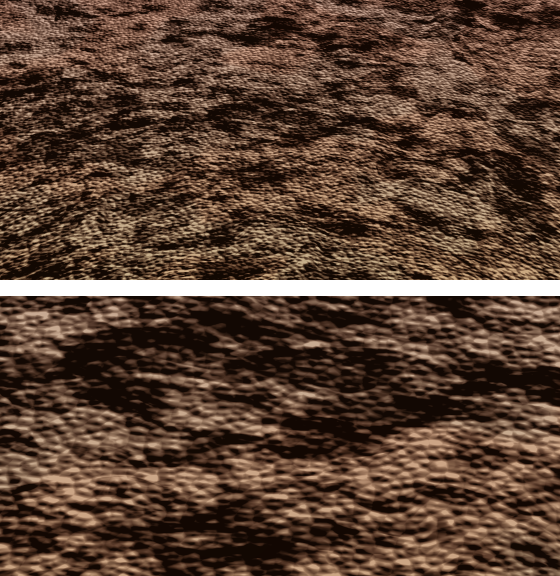
Top: the whole. Bottom: its middle third, enlarged.
Reproduce this texture procedurally as a Shadertoy shader.

```glsl
// Rugged brown hillside seen at a slant: fine lit grains that shrink with distance,
// crossed by dark ragged streaks. Cellular noise supplies both the grain relief and
// the streaks, which follow a bent flow field; a six-colour ramp tints the tone.

const vec2  GRAIN_FREQ   = vec2(44.0, 84.0);  // grains per canvas height, near edge
const float GRAIN_RELIEF = 1.15;
const float PERSPECTIVE  = 0.45;              // shrinkage from near to far edge
const vec2  STREAK_FREQ  = vec2(4.0, 11.0);
const vec2  DASH_FREQ    = vec2(15.0, 46.0);  // short dark cracks
const float SHADOW_DEPTH = 0.58;
const float DASH_DEPTH   = 0.34;
const float BASE_TONE    = 0.63;
const vec3  NEAR_TINT    = vec3(1.00, 1.03, 0.95);
const vec3  FAR_TINT     = vec3(1.01, 0.98, 1.04);
const vec3  RUST_TINT    = vec3(1.02, 0.96, 0.93);
const int   SAMPLES      = 2;                 // per axis, for smooth edges

const vec3 RAMP[6] = vec3[6](
    vec3(0.07, 0.03, 0.01), vec3(0.24, 0.15, 0.10), vec3(0.37, 0.26, 0.20),
    vec3(0.49, 0.38, 0.30), vec3(0.61, 0.49, 0.40), vec3(0.78, 0.67, 0.57));

// Broad hollows: centre and radii
const int HOLLOW_COUNT = 7;
const vec4 HOLLOWS[HOLLOW_COUNT] = vec4[HOLLOW_COUNT](
    vec4(0.22, 0.55, 0.38, 0.14), vec4(1.82, 0.38, 0.18, 0.22),
    vec4(0.92, 0.16, 0.28, 0.10), vec4(0.35, 0.08, 0.30, 0.09),
    vec4(1.02, 0.90, 0.24, 0.04), vec4(1.18, 0.60, 0.13, 0.08),
    vec4(1.75, 0.92, 0.28, 0.09));

vec3 hash3(vec2 p) {
    vec3 a = fract(p.xyx * vec3(0.1031, 0.1030, 0.0973));
    a += dot(a, a.yzx + 33.33);
    return fract((a.xxy + a.yzz) * a.zyx);
}

// Cellular noise: x = distance to nearest point, y = smoothly blended cell value
vec2 cellular(vec2 p) {
    vec2 base = floor(p), local = p - base;
    float nearest = 4.0, sum = 0.0, total = 0.0;
    for (int j = -1; j <= 1; j++)
    for (int i = -1; i <= 1; i++) {
        vec2 cell = vec2(i, j);
        vec3 h = hash3(base + cell);
        vec2 d = cell + h.xy - local;
        float d2 = dot(d, d), weight = exp(-7.0 * d2);
        nearest = min(nearest, d2);
        sum += weight * h.z;
        total += weight;
    }
    return vec2(sqrt(nearest), sum / total);
}

// Layered streaks of nearly equal strength, so the shadows break into shreds
float streaks(vec2 p) {
    float sum = 0.0, total = 0.0, amp = 1.0;
    for (int i = 0; i < 4; i++) {
        sum += amp * cellular(p + float(i) * 19.7).y;
        total += amp;
        p *= 2.2;
        amp *= 0.92;
    }
    return sum / total;
}

float hollows(vec2 p) {
    float sum = 0.0;
    for (int i = 0; i < HOLLOW_COUNT; i++) {
        vec2 d = (p - HOLLOWS[i].xy) / HOLLOWS[i].zw;
        sum += exp(-dot(d, d));
    }
    return min(sum, 1.0);
}

// Height across the flow: rising at left, falling at right, nearly level far away
float flowHeight(vec2 p) {
    float bend = 0.60 * p.x - 0.32 * p.x * p.x;
    return p.y - bend * (1.0 - p.y) + 0.12 * p.x * p.y;
}

vec3 ramp(float tone) {
    float t = clamp(tone, 0.0, 1.0) * 5.0;
    int i = min(int(t), 4);
    return mix(RAMP[i], RAMP[i + 1], t - float(i));
}

vec3 hillside(vec2 p) {
    // Flow and perspective coordinates
    vec2 sway = vec2(cellular(p * 5.0 + 3.0).y, cellular(p * 6.0 + 41.0).y) - 0.5;
    vec2 flow = vec2(p.x, flowHeight(p)) + sway * vec2(0.08, 0.04);
    float scale = 1.0 - PERSPECTIVE * p.y;
    vec2 ground = vec2((p.x - 1.0) / scale, -log(scale) / PERSPECTIVE);
    ground.y += 0.4 * (flow.y - p.y);

    // Shadowed streaks, gathered in the hollows, and short cracks between them
    float hollow = hollows(p + sway * 0.2);
    float streak = streaks(flow * STREAK_FREQ + 7.0);
    float shadow = smoothstep(0.47, 0.70, streak + 0.13 * hollow);
    float dash = cellular(flow * DASH_FREQ + 23.0).y;
    dash = smoothstep(0.55, 0.80, dash + 0.10 * hollow);

    // Grains lit from above
    vec2 grain = ground * GRAIN_FREQ + 90.0;
    vec2 here = cellular(grain);
    float relief = cellular(grain + vec2(0.15, 0.45)).x - here.x;
    float fine = cellular(grain * 1.8 + 31.0).y - 0.5;
    float patches = cellular(flow * vec2(9.0, 20.0) + 55.0).y - 0.5;

    // Faint upright smudges on the right
    float smudge = cellular(vec2(p.x * 16.0, p.y * 3.5) + 12.0).y - 0.5;
    smudge *= smoothstep(1.0, 1.5, p.x);

    float rough = (1.0 - 0.35 * shadow) * mix(1.0, 0.65, p.y);
    float tone = BASE_TONE - SHADOW_DEPTH * shadow - DASH_DEPTH * dash
               + rough * (GRAIN_RELIEF * relief + 0.50 * fine + 0.45 * (here.y - 0.5))
               + 0.25 * patches - 0.25 * smudge;

    float rust = smoothstep(0.45, 0.75, cellular(flow * vec2(4.0, 7.0) + 77.0).y);
    vec3 tint = mix(NEAR_TINT, FAR_TINT, p.y) * mix(vec3(1.0), RUST_TINT, rust);
    return ramp(tone) * tint;
}

void mainImage(out vec4 fragColor, in vec2 fragCoord) {
    vec3 color = vec3(0.0);
    for (int j = 0; j < SAMPLES; j++)
    for (int i = 0; i < SAMPLES; i++) {
        vec2 offset = (vec2(i, j) + 0.5) / float(SAMPLES) - 0.5;
        color += hillside((fragCoord + offset) / iResolution.y);
    }
    fragColor = vec4(color / float(SAMPLES * SAMPLES), 1.0);
}
```
